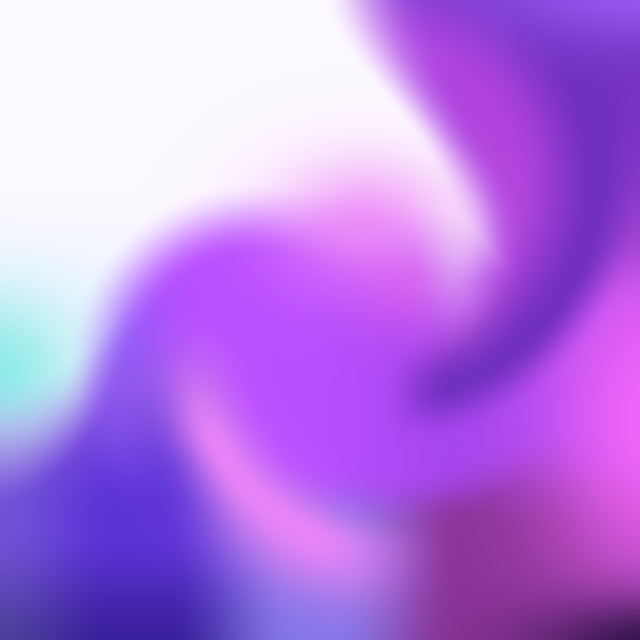
This background is drawn by a Shadertoy shader. Its source:

```glsl
// Soft swirl of violet, pink and indigo light curling under a white sky.

// Colours
const vec3 WHITE      = vec3(0.99, 0.975, 1.00);
const vec3 TEAL       = vec3(0.55, 0.92, 0.91);
const vec3 VIOLET     = vec3(0.73, 0.31, 1.00);
const vec3 PURPLE     = vec3(0.64, 0.27, 0.93);
const vec3 BLUE_VIOLET= vec3(0.58, 0.36, 0.97);
const vec3 INDIGO     = vec3(0.43, 0.18, 0.74);
const vec3 NIGHT      = vec3(0.22, 0.12, 0.60);
const vec3 DUSK       = vec3(0.36, 0.20, 0.84);
const vec3 PERIWINKLE = vec3(0.51, 0.46, 0.90);
const vec3 PLUM       = vec3(0.54, 0.20, 0.59);
const vec3 MAGENTA    = vec3(0.69, 0.26, 0.86);
const vec3 ORCHID     = vec3(0.85, 0.34, 0.92);
const vec3 PINK       = vec3(0.93, 0.52, 0.97);
const vec3 HOT_PINK   = vec3(0.95, 0.40, 0.97);
const vec3 LILAC      = vec3(0.62, 0.36, 0.96);
const vec3 SHADOW     = vec3(0.18, 0.07, 0.28);

// Swirl geometry, in canvas units from the lower left
const vec2  LOWER_CENTRE = vec2(0.62, 0.45);
const float RIDGE_RADIUS = 0.315;
const vec2  UPPER_CENTRE = vec2(0.60, 0.72);
const float BAND_RADIUS  = 0.335;
const vec2  BODY_START   = vec2(0.40, 0.42);
const vec2  BODY_END     = vec2(1.20, 0.30);
const float BODY_RADIUS  = 0.24;

// Smooth step centred on "at"
float edge(float x, float at, float halfWidth) {
    return smoothstep(at - halfWidth, at + halfWidth, x);
}

// Elliptic Gaussian falloff
float glow(vec2 p, vec2 centre, vec2 size) {
    vec2 q = (p - centre) / size;
    return exp(-dot(q, q));
}

float capsuleDistance(vec2 p, vec2 a, vec2 b, float radius) {
    vec2 axis = b - a;
    float t = clamp(dot(p - a, axis) / dot(axis, axis), 0.0, 1.0);
    return length(p - a - axis * t) - radius;
}

// Blue-violet shade of the lower left, darker toward the bottom
vec3 duskColor(vec2 p) {
    float depth = 1.0 - p.y;
    vec3 c = mix(BLUE_VIOLET * 0.92, DUSK, smoothstep(0.58, 0.80, depth));
    c = mix(c, NIGHT, smoothstep(0.82, 1.02, depth));
    return c + vec3(0.08, 0.12, 0.0) * (1.0 - smoothstep(0.0, 0.18, p.x));
}

void mainImage(out vec4 fragColor, in vec2 fragCoord) {
    vec2 p = fragCoord / iResolution.xy;
    float depth = 1.0 - p.y;
    float lowerR = length(p - LOWER_CENTRE);
    float upperR = length(p - UPPER_CENTRE);

    // White sky, teal light at the left, dusk below
    vec3 col = mix(WHITE, vec3(0.94, 0.96, 1.0), smoothstep(0.28, 0.48, depth));
    col = mix(col, TEAL, glow(p, vec2(-0.02, 0.42), vec2(0.14, 0.12)));
    float duskX = min(p.x, 0.2);
    float duskTop = 0.69 - 4.0 * duskX * duskX;
    col = mix(col, duskColor(p), edge(depth, duskTop, mix(0.11, 0.07, duskX / 0.2)));

    // Violet body and the right-hand side
    float sideX = 0.60 + 0.17 * smoothstep(-0.03, 0.38, depth);
    float sideWidth = mix(0.10, 0.06, smoothstep(0.0, 0.25, depth));
    float side = edge(p.x, sideX, sideWidth);
    float body = 1.0 - edge(capsuleDistance(p, BODY_START, BODY_END, BODY_RADIUS), 0.0, 0.06);
    vec3 bodyColor = mix(VIOLET, PURPLE, smoothstep(0.45, 0.75, p.x));
    float blueSide = (1.0 - smoothstep(0.17, 0.34, p.x)) * smoothstep(0.36, 0.54, depth);
    bodyColor = mix(bodyColor, BLUE_VIOLET, blueSide);
    col = mix(col, bodyColor, max(body, side));

    // Magenta sweep darkening into an indigo band
    float sweepX = sideX - 0.12 * smoothstep(0.40, 0.60, depth);
    float sweep = edge(p.x, sweepX, sideWidth);
    sweep *= 1.0 - smoothstep(BAND_RADIUS, 0.42, upperR) * smoothstep(0.36, 0.50, depth);
    vec3 sweepColor = mix(MAGENTA, INDIGO, smoothstep(0.20, BAND_RADIUS + 0.01, upperR));
    sweepColor = mix(sweepColor, LILAC, 0.9 * glow(p, vec2(1.02, 1.02), vec2(0.30, 0.09)));
    col = mix(col, sweepColor, sweep);

    // Lower field outside the swirl: dusk, periwinkle, plum
    vec3 lowerColor = mix(duskColor(p), PERIWINKLE, smoothstep(0.26, 0.46, p.x));
    lowerColor = mix(lowerColor, PLUM, smoothstep(0.52, 0.72, p.x));
    float lowerStart = mix(0.50, 0.66, smoothstep(0.50, 0.75, p.x));
    float lower = edge(lowerR, mix(0.29, 0.235, smoothstep(0.40, 0.60, p.x)), 0.05);
    lower *= smoothstep(lowerStart, lowerStart + 0.16, depth) * smoothstep(0.12, 0.25, p.x);
    col = mix(col, lowerColor, lower);

    // Pink ridge along the lower left arc
    float offRidge = lowerR - RIDGE_RADIUS;
    float outerWidth = mix(0.052, 0.085, smoothstep(0.70, 0.90, depth));
    float ridgeWidth = offRidge > 0.0 ? outerWidth : 0.055;
    float ridge = exp(-offRidge * offRidge / (ridgeWidth * ridgeWidth));
    ridge *= smoothstep(0.48, 0.70, depth) * (1.0 - smoothstep(0.48, 0.72, p.x));
    col = mix(col, PINK, 0.95 * ridge);

    // Hot pink light at the right edge, dark lower corner
    float rightLight = glow(p, vec2(1.02, 0.34), vec2(0.17, 0.30));
    col = mix(col, HOT_PINK, 0.97 * rightLight * smoothstep(0.32, 0.41, upperR));
    col = mix(col, SHADOW, 0.95 * glow(p, vec2(1.02, -0.01), vec2(0.19, 0.075)));

    // Pink bloom and pale tongue at the heart of the swirl
    col = mix(col, ORCHID, 0.6 * glow(p, vec2(0.64, 0.55), vec2(0.08, 0.08)));
    col = mix(col, PINK, 0.85 * glow(p, vec2(0.57, 0.645), vec2(0.14, 0.10)));
    col = mix(col, vec3(0.96, 0.83, 0.97), 0.55 * glow(p, vec2(0.715, 0.61), vec2(0.05, 0.10)));

    fragColor = vec4(clamp(col, 0.0, 1.0), 1.0);
}
```
